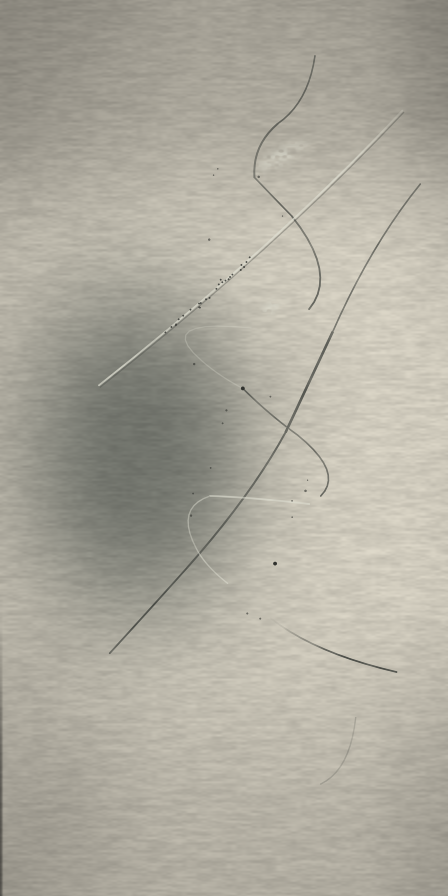
Reproduce this texture procedurally as a WebGL 2 fragment shader.

```glsl
#version 300 es
precision highp float;
// Brushed metal sheet with a soft dark stain, curved scratches, pits and scuffs.

#define METAL vec3(0.81, 0.79, 0.735)
#define STAIN vec3(0.445, 0.455, 0.425)
#define DARK_SCRATCH vec3(0.27, 0.28, 0.26)
#define LIGHT_SCRATCH vec3(0.87, 0.87, 0.82)
#define STAIN_CENTER vec2(31.0, 99.0)
#define STAIN_RADIUS vec2(25.5, 37.0)
#define GRAIN 0.085
#define CURVE_STEPS 10
#define PIT_COUNT 26
#define SPECK_COUNT 18

uniform vec2 u_resolution;
out vec4 fragColor;

float pixel; // size of one pixel in canvas units

float hash(vec2 p) {
    vec3 q = fract(vec3(p.xyx) * 0.1031);
    q += dot(q, q.yzx + 33.33);
    return fract((q.x + q.y) * q.z);
}

float noise(vec2 p) {
    vec2 i = floor(p), f = fract(p);
    f = f * f * (3.0 - 2.0 * f);
    return mix(mix(hash(i), hash(i + vec2(1, 0)), f.x),
               mix(hash(i + vec2(0, 1)), hash(i + vec2(1, 1)), f.x), f.y);
}

vec2 bezier(vec2 a, vec2 b, vec2 c, float t) {
    return mix(mix(a, b, t), mix(b, c, t), t);
}

// Coverage of a thin stroke along a quadratic curve
float stroke(vec2 p, vec2 a, vec2 b, vec2 c, float halfWidth) {
    float d = 1e4;
    vec2 from = a;
    for (int i = 1; i <= CURVE_STEPS; i++) {
        vec2 to = bezier(a, b, c, float(i) / float(CURVE_STEPS));
        vec2 v = to - from, w = p - from;
        d = min(d, length(w - v * clamp(dot(w, v) / dot(v, v), 0.0, 1.0)));
        from = to;
    }
    return 1.0 - smoothstep(halfWidth - 0.5 * pixel, halfWidth + 0.7 * pixel, d);
}

float spot(vec2 p, vec2 center, float radius) {
    return 1.0 - smoothstep(radius - 0.5 * pixel, radius + 0.7 * pixel, length(p - center));
}

// Slanted pale rub mark with ragged texture
float scuff(vec2 p, vec2 center, vec2 size) {
    vec2 q = mat2(0.88, -0.47, 0.47, 0.88) * (p - center) / size;
    return exp(-dot(q, q)) * smoothstep(0.2, 0.8, noise(p * vec2(1.1, 1.6)));
}

void main() {
    // Canvas is 100 units wide and 200 tall
    vec2 p = gl_FragCoord.xy / u_resolution * vec2(100.0, 200.0);
    pixel = 100.0 / u_resolution.x;

    // Broad lighting: dim top, bottom and side edges
    float light = 1.0 - 0.19 * smoothstep(140.0, 182.0, p.y) - 0.04 * smoothstep(180.0, 200.0, p.y);
    light -= 0.15 * (1.0 - smoothstep(0.0, 75.0, p.y));
    light -= 0.10 * (1.0 - smoothstep(0.0, 45.0, p.x));
    light -= 0.13 * smoothstep(80.0, 102.0, p.x) * smoothstep(115.0, 190.0, p.y);
    light -= 0.10 * smoothstep(78.0, 102.0, p.x) * (1.0 - smoothstep(10.0, 80.0, p.y));
    light += 0.03 * (noise(p * vec2(0.06, 0.045)) - 0.5);
    vec3 color = METAL * light;

    // Soft stain with a fainter halo
    float r = length((p - STAIN_CENTER) / STAIN_RADIUS);
    float stain = 0.86 * exp(-pow(r, 3.0)) + 0.14 * exp(-0.5 * r * r);
    color = mix(color, STAIN, stain);

    // Horizontal brushing
    float grain = 0.5 * noise(p * vec2(0.35, 1.7)) + 0.3 * noise(p * vec2(0.9, 2.4) + 40.0)
                + 0.2 * noise(p * vec2(0.12, 0.9) + 90.0);
    color *= 1.0 + GRAIN * 2.0 * (grain - 0.5);

    // Scuffs
    float rub = scuff(p, vec2(62.5, 165.0), vec2(5.5, 1.7)) + 0.9 * scuff(p, vec2(60.5, 131.3), vec2(2.4, 1.3));
    color = mix(color, LIGHT_SCRATCH, 0.6 * min(rub, 1.0));

    // Dark scratches: upper hook, long diagonal, middle hook, lower arcs
    float wear = 0.65 + 0.35 * noise(p * 0.4);
    float hook = stroke(p, vec2(70.3, 187.5), vec2(68.8, 177.1), vec2(62, 172.4), 0.16);
    hook = max(hook, stroke(p, vec2(62, 172.4), vec2(56.3, 167.5), vec2(56.8, 160.4), 0.2));
    hook = max(hook, stroke(p, vec2(56.8, 160.4), vec2(61, 156), vec2(65.1, 151.8), 0.16));
    hook = max(hook, stroke(p, vec2(65.1, 151.8), vec2(75.5, 138.8), vec2(69, 131), 0.18));
    float slash = 0.8 * stroke(p, vec2(93.8, 158.9), vec2(82.8, 145.3), vec2(74.2, 125.8), 0.16);
    slash = max(slash, stroke(p, vec2(74.2, 125.8), vec2(69, 114.7), vec2(63.8, 103.6), 0.27));
    slash = max(slash, 0.9 * stroke(p, vec2(63.8, 103.6), vec2(56, 89.3), vec2(41.7, 73.2), 0.2));
    slash = max(slash, stroke(p, vec2(41.7, 73.2), vec2(33, 63.5), vec2(24.5, 54.2), 0.18));
    float bend = stroke(p, vec2(54.2, 113.3), vec2(60, 107.5), vec2(66.4, 102.9), 0.16);
    bend = max(bend, stroke(p, vec2(66.4, 102.9), vec2(76.8, 94.5), vec2(71.6, 89.3), 0.16));
    float arc = stroke(p, vec2(60.4, 62), vec2(70.3, 54.2), vec2(88.5, 50), 0.17) * smoothstep(58.0, 78.0, p.x);
    arc = max(arc, 0.25 * stroke(p, vec2(79.4, 39.8), vec2(78.1, 28.1), vec2(71.6, 25), 0.14));
    float dark = max(max(0.8 * hook, 0.95 * slash), max(0.75 * bend, arc)) * wear;
    color = mix(color, DARK_SCRATCH, dark);

    // Light scratches: diagonal and two open loops
    vec2 a = vec2(89.8, 175.3), b = vec2(61.2, 144.8), c = vec2(22.1, 114.0);
    float pale = 0.85 * stroke(p, a, b, c, 0.18) * (1.0 - 0.7 * smoothstep(76.0, 90.0, p.x));
    color = mix(color, DARK_SCRATCH, 0.35 * stroke(p + vec2(-0.3, 0.4), a, b, c, 0.12));
    pale = max(pale, 0.75 * stroke(p, vec2(69, 87.5), vec2(56, 89), vec2(46.9, 89.3), 0.18));
    pale = max(pale, 0.5 * stroke(p, vec2(46.9, 89.3), vec2(39, 86.7), vec2(43.8, 77.6), 0.13));
    pale = max(pale, 0.6 * stroke(p, vec2(43.8, 77.6), vec2(45.8, 73.7), vec2(50.8, 69.8), 0.13));
    pale = max(pale, 0.3 * stroke(p, vec2(56, 126.8), vec2(34, 129), vec2(45, 119.5), 0.12));
    pale = max(pale, 0.3 * stroke(p, vec2(45, 119.5), vec2(49, 116), vec2(54.2, 113.3), 0.12));
    color = mix(color, LIGHT_SCRATCH, pale * wear);

    // Pits clustered along the pale diagonal, specks strewn over the middle
    float pits = max(spot(p, vec2(61.4, 74.2), 0.4), spot(p, vec2(54.2, 113.3), 0.4));
    for (int i = 0; i < PIT_COUNT; i++) {
        float k = float(i), t = (i % 2 == 0 ? 0.59 : 0.74) + 0.13 * (hash(vec2(k, 3.0)) - 0.5);
        vec2 jitter = vec2(hash(vec2(k, 7.0)), hash(vec2(k, 11.0))) - 0.5;
        pits = max(pits, 0.8 * spot(p, bezier(a, b, c, t) + 1.3 * jitter, 0.18));
    }
    for (int i = 0; i < SPECK_COUNT; i++) {
        float k = float(i);
        vec2 at = vec2(37.0 + 32.0 * hash(vec2(k, 17.0)), 60.0 + 112.0 * hash(vec2(k, 23.0)));
        pits = max(pits, 0.6 * spot(p, at, 0.12 + 0.16 * hash(vec2(k, 29.0))));
    }
    color = mix(color, DARK_SCRATCH * 0.7, pits);

    // Shadowed lower left rim
    color *= 1.0 - 0.45 * (1.0 - smoothstep(0.1, 0.9, p.x)) * (1.0 - smoothstep(20.0, 70.0, p.y));
    fragColor = vec4(color, 1.0);
}
```
